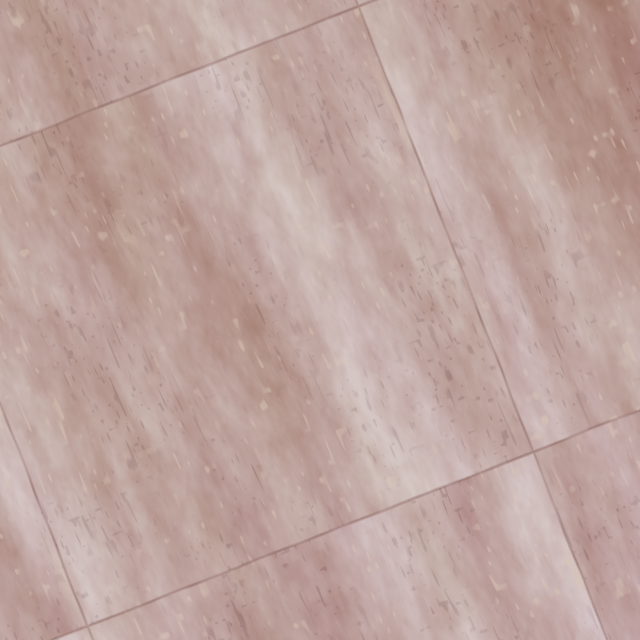
Write a Shadertoy shader that draws this texture.

```glsl
// Rose stone floor: large square tiles turned by about 21 degrees with thin joints.
// Each tile mixes broad pale and dark bands with stretched noise along its grain,
// then adds mottling, irregular pits and cream flecks cut from fine noise.

float hash(vec2 p) {
    uvec2 q = uvec2(ivec2(p)) * uvec2(1597334673u, 3812015801u);
    uint n = (q.x ^ q.y) * 1597334673u;
    n = (n ^ (n >> 15)) * 2246822519u;
    return float((n ^ (n >> 13)) >> 8) / 16777216.0;
}

float noise(vec2 p) {
    vec2 i = floor(p), f = fract(p);
    f = f * f * (3.0 - 2.0 * f);
    return mix(mix(hash(i), hash(i + vec2(1, 0)), f.x),
               mix(hash(i + vec2(0, 1)), hash(i + vec2(1, 1)), f.x), f.y);
}

float fbm(vec2 p) {
    float sum = 0.0, amp = 0.53;
    for (int i = 0; i < 4; i++) {
        sum += amp * noise(p);
        p = mat2(1.96, 0.1, -0.1, 1.96) * p + 17.3;
        amp *= 0.5;
    }
    return sum;
}

float band(float x, float centre, float width) {
    float d = (x - centre) / width;
    return exp(-d * d);
}

void mainImage(out vec4 fragColor, in vec2 fragCoord) {
    vec2 uv = fragCoord / iResolution.y;
    float px = 1.0 / iResolution.y;

    // Rotated tile frame
    const float side = 0.748;
    vec2 p = mat2(0.931, -0.365, 0.365, 0.931) * uv - vec2(0.135, -0.030);
    vec2 tile = floor(p / side);
    vec2 local = p - tile * side;
    vec2 grain = local + tile * vec2(7.31, 5.17) + 40.0;

    // The grain follows the tile edge with a slight lean and wander
    grain.x += 0.03 * local.y + 0.016 * (noise(grain * vec2(9, 6)) - 0.5);
    float ragged = fbm(grain * vec2(16, 5) + 9.0) - 0.5;
    float s = local.x + 0.12 * (local.y - 0.37) + 0.11 * ragged;

    // Broad bands, broken up along their length
    float broken = 0.55 + 0.9 * noise(grain * vec2(6, 3.5) + 23.0);
    float tone = 0.56;
    tone += broken * (0.33 * band(s, 0.53, 0.075) + 0.29 * band(s, 0.74, 0.05)
                    + 0.24 * band(s, 0.0, 0.07) + 0.12 * band(s, 0.17, 0.03));
    tone -= broken * (0.16 * band(s, 0.27, 0.06) + 0.18 * band(s, 0.39, 0.04)
                    + 0.18 * band(s, 0.65, 0.04));

    // Streaks, mottling and grain
    tone += 0.60 * (fbm(grain * vec2(17, 3.0)) - 0.5);
    tone += 0.42 * (fbm(grain * vec2(42, 8) + 51.0) - 0.5);
    tone += 0.38 * (fbm(grain * vec2(50, 26) + 83.0) - 0.5);
    tone += 0.10 * (noise(grain * vec2(170, 75)) - 0.5);

    // Shade towards the upper right corner
    float shade = smoothstep(1.5, 2.0, uv.x + uv.y);
    tone -= 0.36 * shade;

    vec3 color = mix(vec3(0.66, 0.51, 0.475), vec3(0.82, 0.755, 0.745), clamp(tone, -0.1, 1.08));
    color -= vec3(0.02, 0.025, 0.035) * shade;

    // Patches drift between lilac, rose and sandy tints
    float tint = fbm(grain * vec2(14, 4) + 71.0) - 0.5 + 0.3 * (uv.x - uv.y);
    color += vec3(0.004, -0.012, 0.026) * tint;

    // Dark pits and scratches gather in patches; cream flecks are sparser
    float patches = smoothstep(0.4, 0.75, noise(grain * vec2(13, 7) + 13.0));
    float scratch = smoothstep(0.76, 0.95, noise(grain * vec2(190, 38) + 37.0));
    float pits = smoothstep(0.80, 0.97, noise(grain * vec2(150, 110) + 19.0));
    color -= vec3(0.075, 0.08, 0.075) * max(scratch, pits) * (0.15 + 0.75 * patches);
    float flecks = smoothstep(0.80, 0.97, noise(grain * vec2(130, 50) + 63.0));
    color = mix(color, vec3(0.85, 0.775, 0.715), flecks * (0.5 - 0.4 * patches));

    // Patchy cream wear beside the long joints
    vec2 edge = (fract(p / side + 0.5) - 0.5) * side;
    float wear = smoothstep(0.55, 0.85, noise(p * vec2(70, 11) + 90.0));
    color = mix(color, vec3(0.83, 0.76, 0.70), 0.45 * wear * band(edge.x, -0.009, 0.010));

    // Thin uneven joints that fade in places
    edge += 0.002 * (vec2(noise(p.yy * 14.0 + 60.0), noise(p.xx * 14.0 + 80.0)) - 0.5);
    vec2 joint = 1.0 - smoothstep(vec2(0.0), vec2(0.0021, 0.0025) + px, abs(edge));
    vec2 strength = vec2(noise(p.yy * 22.0 + 30.0), noise(p.xx * 28.0 + 30.0));
    joint *= vec2(0.22, 0.32) + vec2(0.5, 0.4) * strength;
    color = mix(color, vec3(0.57, 0.43, 0.41), max(joint.x, joint.y));

    fragColor = vec4(color, 1.0);
}
```
